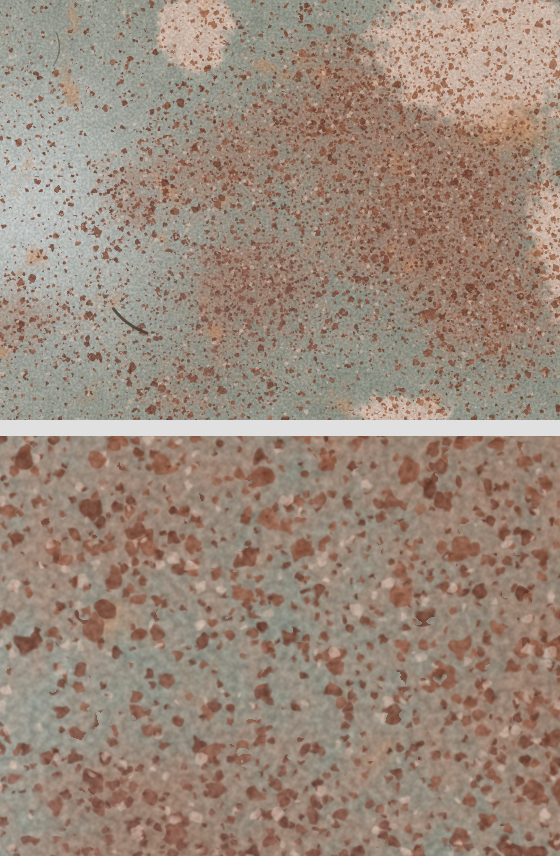
Top, the full canvas; bottom, a detail of the centre.
This texture is drawn by a Shadertoy shader. Its source:

```glsl
const vec3 PAINT = vec3(0.57, 0.585, 0.54);
const vec3 GLARE = vec3(0.77, 0.79, 0.79);
const vec3 PRIMER = vec3(0.83, 0.735, 0.68);
const vec3 STAIN = vec3(0.62, 0.475, 0.405);
const vec3 ORANGE = vec3(0.77, 0.53, 0.37);
const vec3 RUST_DARK = vec3(0.41, 0.235, 0.175);
const vec3 RUST_LIGHT = vec3(0.60, 0.385, 0.29);
const vec3 PURPLE = vec3(0.47, 0.335, 0.32);
const vec3 TWIG = vec3(0.27, 0.23, 0.19);

vec2 hash2(vec2 p) {
    vec3 q = fract(p.xyx * vec3(0.1031, 0.1030, 0.0973));
    q += dot(q, q.yzx + 33.33);
    return fract((q.xx + q.yz) * q.zy);
}

float cornerSlope(vec2 cell, vec2 offset) {
    float angle = 6.2832 * hash2(cell).x;
    return dot(vec2(cos(angle), sin(angle)), offset);
}

// Gradient noise, roughly -0.7 to 0.7
float noise(vec2 p) {
    vec2 i = floor(p), f = fract(p), e = vec2(1, 0);
    vec2 u = f * f * f * (f * (f * 6.0 - 15.0) + 10.0);
    float low = mix(cornerSlope(i, f), cornerSlope(i + e, f - e), u.x);
    float high = mix(cornerSlope(i + e.yx, f - e.yx), cornerSlope(i + 1.0, f - 1.0), u.x);
    return mix(low, high, u.y);
}

float fbm(vec2 p, int octaves) {
    float sum = 0.0, gain = 0.8;
    for (int i = 0; i < octaves; i++) {
        sum += gain * noise(p);
        p = mat2(1.6, 1.2, -1.2, 1.6) * p + 17.3;
        gain *= 0.55;
    }
    return sum;
}

float blob(vec2 p, vec2 center, vec2 size) {
    vec2 d = (p - center) / size;
    return exp(-dot(d, d));
}

// Ragged scattered dots: x is coverage, y is a random tone
vec2 spots(vec2 p, float scale, float density, float radius, float blur) {
    vec2 g = p * scale + 0.35 * vec2(noise(p * scale * 1.7), noise(p * scale * 1.7 + 40.0));
    vec2 id = floor(g), result = vec2(0);
    for (int y = -1; y <= 1; y++)
    for (int x = -1; x <= 1; x++) {
        vec2 cell = id + vec2(x, y);
        vec2 jitter = hash2(cell + 71.0), traits = hash2(cell + 213.0);
        float size = radius * mix(0.45, 1.15, traits.y * traits.y);
        float edge = blur * scale;
        float cover = 1.0 - smoothstep(size - edge, size + edge, length(g - cell - jitter));
        cover *= step(traits.x, density);
        if (cover > result.x) result = vec2(cover, jitter.y);
    }
    return result;
}

// Thin bent twig between two ends
float twig(vec2 p, vec2 a, vec2 b, float bend, float width, float blur) {
    vec2 axis = b - a;
    float t = clamp(dot(p - a, axis) / dot(axis, axis), 0.0, 1.0);
    vec2 curve = a + axis * t + vec2(-axis.y, axis.x) * bend * t * (1.0 - t);
    return 1.0 - smoothstep(width - blur, width + blur, length(p - curve));
}

float rustDensity(vec2 p) {
    float d = 0.95 * blob(p, vec2(1.05, 0.50), vec2(0.25, 0.24));
    d += 0.70 * blob(p, vec2(0.58, 0.31), vec2(0.17, 0.15));
    d += 0.60 * blob(p, vec2(0.82, 0.77), vec2(0.18, 0.14));
    d += 0.50 * blob(p, vec2(0.54, 0.63), vec2(0.18, 0.13));
    d += 0.38 * blob(p, vec2(0.32, 0.52), vec2(0.10, 0.10));
    d += 0.50 * blob(p, vec2(0.03, 0.23), vec2(0.13, 0.10));
    d += 0.40 * blob(p, vec2(0.45, 0.07), vec2(0.16, 0.10));
    return d + 0.40 * blob(p, vec2(1.20, 0.22), vec2(0.20, 0.16));
}

float primerPatches(vec2 p) {
    float m = 1.15 * blob(p, vec2(1.14, 0.88), vec2(0.25, 0.17));
    m += 0.95 * blob(p, vec2(0.46, 0.92), vec2(0.11, 0.10));
    m += 0.75 * blob(p, vec2(1.33, 0.42), vec2(0.09, 0.24));
    return m + 0.85 * blob(p, vec2(0.95, 0.02), vec2(0.13, 0.07));
}

void mainImage(out vec4 fragColor, in vec2 fragCoord) {
    vec2 p = fragCoord / iResolution.y;
    float blur = max(0.0016, 0.7 / iResolution.y);
    vec2 warped = p + 0.05 * vec2(fbm(p * 5.0, 4), fbm(p * 5.0 + 9.0, 4));
    float cloud = fbm(p * 6.0 + 3.0, 5), mottle = fbm(p * 32.0, 3), grain = fbm(p * 150.0, 2);
    float rust = rustDensity(warped) + 0.28 * cloud;
    float primer = smoothstep(0.35, 0.65, primerPatches(warped) + 0.25 * mottle);

    // Faded paint, glare, bare primer and soft stains
    vec3 color = PAINT + 0.05 * cloud;
    color = mix(color, GLARE, 0.85 * blob(p, vec2(0.04, 0.50), vec2(0.36, 0.34)));
    color = mix(color, STAIN, 0.75 * smoothstep(0.05, 0.75, rust + 0.35 * mottle));
    color = mix(color, PRIMER, 0.85 * primer);
    float ochre = blob(warped, vec2(1.20, 0.70), vec2(0.09, 0.05));
    ochre += 0.7 * smoothstep(0.25, 0.65, fbm(p * 9.0 + 50.0, 4));
    color = mix(color, ORANGE, 0.7 * clamp(ochre, 0.0, 1.0));

    // Rust dots from coarse to fine
    float purple = blob(p, vec2(0.50, 0.28), vec2(0.40, 0.24));
    float density = clamp(0.13 + 0.65 * rust + 0.2 * mottle + 0.15 * primer, 0.05, 0.85);
    for (int i = 0; i < 3; i++) {
        float layer = float(i);
        float scale = 48.0 * pow(1.55, layer);
        vec2 dot_ = spots(p + 3.1 * layer, scale, density * (0.6 + 0.1 * layer), 0.42, blur);
        vec3 tint = mix(RUST_DARK, RUST_LIGHT, dot_.y);
        tint = mix(tint, PURPLE, 0.5 * purple);
        tint = mix(tint, ORANGE, 0.35 * primer);
        color = mix(color, tint, 0.85 * dot_.x);
    }

    // Pale flecks and surface grain
    vec2 fleck = spots(p + 11.0, 85.0, 0.08 + 0.12 * clamp(rust, 0.0, 1.0), 0.36, blur);
    color = mix(color, PRIMER, 0.6 * fleck.x);
    color += 0.13 * grain + 0.05 * mottle;

    // Fallen twigs
    float debris = twig(p, vec2(0.27, 0.265), vec2(0.35, 0.207), -0.3, 0.0035, blur);
    debris = max(debris, 0.6 * twig(p, vec2(0.135, 0.92), vec2(0.128, 0.845), 0.5, 0.0015, blur));
    color = mix(color, TWIG, 0.85 * debris);
    fragColor = vec4(clamp(color, 0.0, 1.0), 1.0);
}
```
